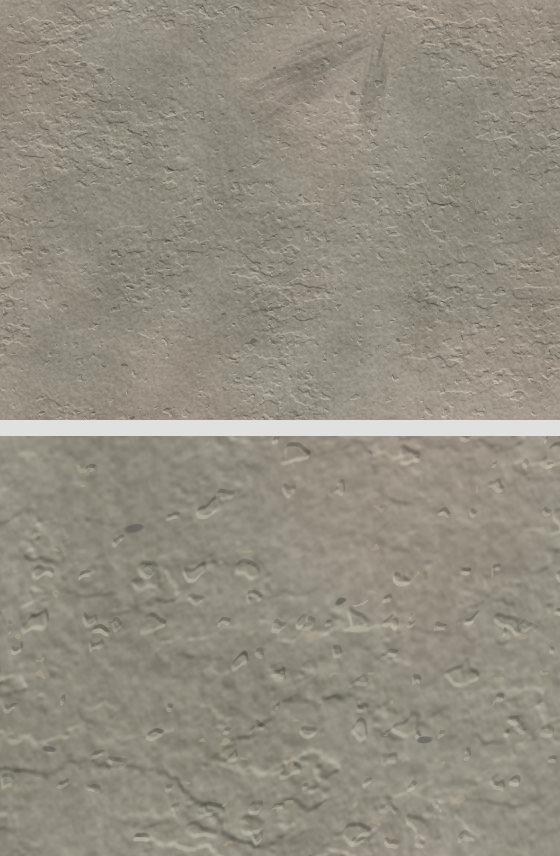
Top, the full canvas; bottom, a detail of the centre.
Write a Shadertoy shader that draws this texture.

```glsl
// Weathered concrete: a grey-beige slab with soft blotches, grit, flaked skin and pits.
// A height field of noise and scattered spots is lit from above by comparing
// neighbouring heights; stains, sand grains and dark specks are laid over it.

const vec3 COOL_GREY = vec3(0.568, 0.556, 0.503);
const vec3 WARM_BEIGE = vec3(0.606, 0.571, 0.520);
const vec3 SAND = vec3(0.70, 0.64, 0.55);
const vec3 SPECK = vec3(0.36, 0.35, 0.34);
const vec2 LIGHT_DIR = vec2(0.35, 0.94);
const float LIGHT_STEP = 0.0034;

float hash(vec2 p) {
    return fract(sin(dot(p, vec2(127.1, 311.7))) * 43758.55);
}

float noise(vec2 p) {
    vec2 cell = floor(p);
    vec2 f = fract(p);
    f = f * f * (3.0 - 2.0 * f);
    float low = mix(hash(cell), hash(cell + vec2(1, 0)), f.x);
    float high = mix(hash(cell + vec2(0, 1)), hash(cell + vec2(1, 1)), f.x);
    return mix(low, high, f.y);
}

// Layered noise, normalised to a mean of one half
float fbm(vec2 p, int octaves) {
    float sum = 0.0, total = 0.0, gain = 0.5;
    for (int i = 0; i < octaves; i++) {
        sum += gain * noise(p);
        total += gain;
        gain *= 0.5;
        p = mat2(1.6, 1.2, -1.2, 1.6) * p + 17.3;
    }
    return sum / total;
}

// Ragged spots, at most one per grid cell; radius is in cells
float spots(vec2 p, float scale, float chance, float radius, float seed) {
    vec2 warp = vec2(noise(p * scale * 4.0), noise(p * scale * 4.0 + 31.7)) - 0.5;
    vec2 q = p * scale + warp * radius * 1.3;
    vec2 cell = floor(q) + seed;
    vec2 centre = 0.3 + 0.4 * vec2(hash(cell + 3.1), hash(cell + 7.7));
    float size = radius * mix(0.4, 1.0, hash(cell + 12.9));
    float d = length((fract(q) - centre) * vec2(0.8, 1.25));
    float present = step(hash(cell + 21.3), chance);
    return present * (1.0 - smoothstep(size * 0.55, size, d));
}

// Grit, flaked plates and pits, stronger where the skin is worn
float height(vec2 p, float wear) {
    float grit = fbm(p * 88.0, 3) * mix(0.12, 0.20, wear);
    float plates = smoothstep(0.49, 0.60, fbm(p * vec2(25.0, 36.0), 4));
    float pits = spots(p, 24.0, mix(0.22, 0.5, wear), 0.27, 5.0);
    float pocks = spots(p + 4.3, 47.0, mix(0.15, 0.4, wear), 0.28, 40.0);
    return grit + plates * mix(0.035, 0.15, wear) - pits * 0.13 - pocks * 0.09;
}

// Soft brushed stain: an ellipse turned by an angle and broken by noise
float stain(vec2 p, vec2 centre, float angle, vec2 size) {
    vec2 d = p - centre;
    float c = cos(angle), s = sin(angle);
    d = vec2(c * d.x + s * d.y, c * d.y - s * d.x);
    float streaks = fbm(d / size * vec2(1.5, 4.0) + centre * 40.0, 4) - 0.5;
    return 1.0 - smoothstep(0.35, 1.15, length(d / size) + streaks * 1.8);
}

void mainImage(out vec4 fragColor, in vec2 fragCoord) {
    vec2 p = fragCoord / iResolution.y;

    // Wear is patchy and heavier toward the upper left
    float corner = 1.0 - smoothstep(0.1, 0.95, length(p - vec2(0.25, 0.9)));
    float wear = smoothstep(0.42, 0.70, fbm(p * 5.5 + 9.2, 4) + 0.13 * corner);

    // Broad blotches of tint and brightness
    float edge = smoothstep(0.25, 0.8, length((p - vec2(0.7, 0.55)) * vec2(0.8, 1.1)));
    float warmth = smoothstep(0.3, 0.75, fbm(p * 3.2 + 2.6, 4) + 0.16 * edge);
    vec3 color = mix(COOL_GREY, WARM_BEIGE, warmth);
    color += (fbm(p * 2.6 + 41.0, 3) - 0.5) * 0.09;
    color += (fbm(p * 11.0 + 63.0, 4) - 0.5) * 0.09;

    // Dark smudges near the top
    float smudge = stain(p, vec2(0.75, 0.85), 0.4, vec2(0.15, 0.045));
    smudge = max(smudge, stain(p, vec2(0.89, 0.79), 1.35, vec2(0.12, 0.035)));
    smudge = max(smudge, 0.6 * stain(p, vec2(0.72, 0.78), 0.6, vec2(0.09, 0.03)));
    color *= 1.0 - 0.13 * smudge;

    // Relief: slopes facing the light brighten, the others fall into shade
    float here = height(p, wear);
    float toward = height(p + LIGHT_DIR * LIGHT_STEP, wear);
    float relief = clamp(here - toward, -0.22, 0.12);
    color += relief * vec3(1.0, 0.97, 0.90);

    // Fine grain, pale sand grains and sparse dark specks
    color += (noise(p * 210.0) - 0.5) * 0.065;
    color = mix(color, SAND, 0.55 * spots(p + 1.7, 60.0, 0.05 + 0.10 * wear, 0.25, 80.0));
    color = mix(color, SPECK, 0.65 * spots(p + 2.9, 17.0, 0.07, 0.13, 120.0));

    fragColor = vec4(clamp(color, 0.0, 1.0), 1.0);
}
```
